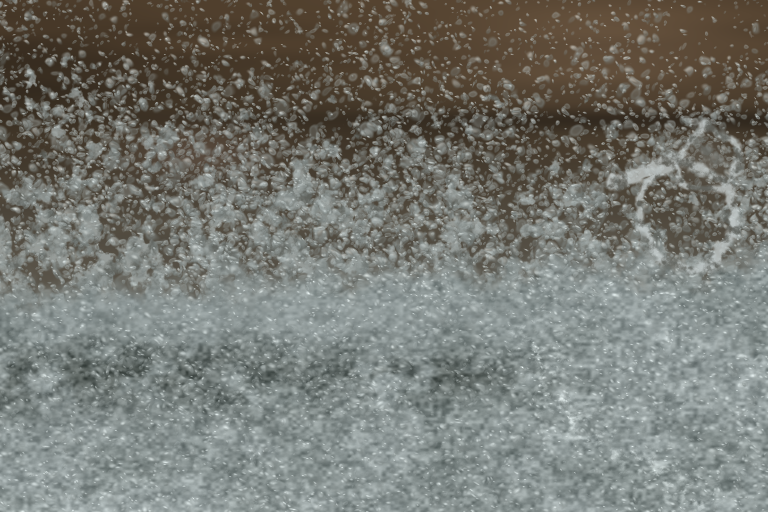
Give the GLSL for this texture, as a Shadertoy shader.

```glsl
// Draws a spray of water droplets over pale churning water and a dark brown backdrop.

vec3 hash3(vec2 p) {
    vec3 q = fract(p.xyx * vec3(0.1031, 0.1030, 0.0973));
    q += dot(q, q.yxz + 33.33);
    return fract((q.xxy + q.yzz) * q.zyx);
}

float noise(vec2 p) {
    vec2 i = floor(p), f = fract(p);
    f = f * f * (3.0 - 2.0 * f);
    float low = mix(hash3(i).x, hash3(i + vec2(1, 0)).x, f.x);
    float high = mix(hash3(i + vec2(0, 1)).x, hash3(i + vec2(1, 1)).x, f.x);
    return mix(low, high, f.y);
}

float fbm(vec2 p) {
    float sum = 0.0, amp = 0.53;
    for (int i = 0; i < 4; i++) {
        sum += amp * noise(p);
        p = mat2(0.8, 0.6, -0.6, 0.8) * p * 2.03 + 17.3;
        amp *= 0.5;
    }
    return sum;
}

// Soft elliptical spot: 1 at its centre, fading outward
float spot(vec2 p, vec2 centre, vec2 size) {
    vec2 q = (p - centre) / size;
    return exp(-dot(q, q));
}

float segment(vec2 p, vec2 a, vec2 b) {
    vec2 ab = b - a;
    return length(p - a - ab * clamp(dot(p - a, ab) / dot(ab, ab), 0.0, 1.0));
}

// Brown wall with blurred horizontal streaks
vec3 backdrop(vec2 p) {
    vec3 col = mix(vec3(0.25, 0.205, 0.15), vec3(0.31, 0.245, 0.175), smoothstep(0.76, 0.95, p.y));
    col = mix(col, vec3(0.41, 0.33, 0.25), 0.8 * spot(p, vec2(1.18, 0.9), vec2(0.3, 0.12)));
    col = mix(col, vec3(0.38, 0.31, 0.26), 0.6 * spot(p, vec2(0.38, 0.7), vec2(0.13, 0.05)));
    col *= 1.0 - 0.25 * spot(p, vec2(0.0, 0.86), vec2(0.35, 0.09));
    col *= 1.0 - 0.3 * spot(p, vec2(1.15, 0.765), vec2(0.75, 0.022));
    return col * (0.92 + 0.16 * noise(p * vec2(2.5, 34.0)));
}

// Pale water with a haze band and a dark trough on the left
vec3 water(vec2 p) {
    float churn = fbm(p * vec2(8.0, 14.0));
    float grain = fbm(p * vec2(42.0, 62.0)) + 0.8 * noise(p * vec2(120.0, 165.0)) - 0.9;
    vec3 col = mix(vec3(0.50, 0.54, 0.535), vec3(0.58, 0.62, 0.62), smoothstep(0.25, 0.75, churn));
    float trough = spot(p, vec2(0.2, 0.27), vec2(0.6, 0.075));
    trough = max(trough, spot(p, vec2(0.83, 0.265), vec2(0.24, 0.045)));
    float gaps = smoothstep(0.2, 0.6, fbm(p * vec2(24.0, 32.0) + 9.0));
    col = mix(col, vec3(0.29, 0.32, 0.305), 0.9 * trough * gaps);
    float haze = spot(p, vec2(0.5, 0.39), vec2(0.8, 0.045));
    col = mix(col, vec3(0.56, 0.60, 0.60), 0.6 * haze);
    col += 0.1 * spot(p, vec2(0.0, -0.01), vec2(0.35, 0.035));
    return col + grain * mix(0.26, 0.15, haze);
}

// Chance that a droplet exists at a place
float sprayDensity(vec2 p) {
    float d = mix(0.95, 0.27, smoothstep(0.6, 0.97, p.y));
    d *= 1.0 - 0.4 * spot(p, vec2(1.25, 0.86), vec2(0.35, 0.13));
    d *= 1.0 - 0.55 * spot(p, vec2(1.33, 0.6), vec2(0.12, 0.12));
    d *= mix(0.5, 1.0, smoothstep(0.36, 0.49, p.y));
    d += 0.25 * spot(p, vec2(0.35, 0.27), vec2(0.6, 0.08));
    return d * (0.35 + 1.2 * noise(p * 13.0 + 4.0));
}

// One scattered layer: x = cover, y = tone, z = glint
vec3 droplets(vec2 p, float scale, float seed, float pixel) {
    vec2 grid = p * scale, home = floor(grid);
    vec3 result = vec3(0.0, 0.5, 0.0);
    float soft = max(0.13, pixel * scale * 0.7);
    for (int j = -1; j <= 1; j++)
    for (int i = -1; i <= 1; i++) {
        vec2 cell = home + vec2(i, j);
        vec3 h = hash3(cell + seed), k = hash3(cell + seed + 71.7);
        vec2 centre = cell + h.xy;
        if (h.z > sprayDensity(centre / scale)) continue;
        float radius = mix(0.17, 0.44, k.x * k.x) * mix(1.0, 0.75, smoothstep(0.7, 0.95, p.y));
        vec2 q = grid - centre;
        q = vec2(q.x + q.y * (k.y - 0.5), q.y * mix(0.8, 1.2, k.z));
        float dist = length(q);
        float cover = 1.0 - smoothstep(radius - soft, radius + soft, dist);
        cover *= mix(0.65, 0.9, smoothstep(0.3, 0.85, dist / radius)) * mix(0.6, 1.0, k.y);
        float lit = q.y / radius;
        if (cover > result.x) result.xy = vec2(cover, 0.56 + 0.15 * lit + 0.6 * (k.z - 0.5));
        float spark = length((q - radius * vec2(-0.25, 0.3)) * vec2(0.8, 1.2));
        float glint = 1.0 - smoothstep(0.0, 0.12 + soft, spark);
        result.z = max(result.z, glint * smoothstep(0.4, 1.0, k.y));
    }
    return result;
}

// Irregular clumps of joined droplets, thicker toward the water
float froth(vec2 p) {
    float amount = 0.9 - 0.9 * smoothstep(0.47, 0.88, p.y);
    amount += 0.35 * spot(p, vec2(0.58, 0.6), vec2(0.09, 0.1));
    amount += 0.3 * spot(p, vec2(0.15, 0.78), vec2(0.2, 0.06));
    amount -= 0.4 * spot(p, vec2(1.33, 0.58), vec2(0.12, 0.1));
    float edge = mix(0.76, 0.44, clamp(amount, 0.0, 1.0));
    return smoothstep(edge - 0.03, edge + 0.1, fbm(p * vec2(34.0, 31.0)));
}

// Looping sheet thrown up on the right, with a trailing arm
float splashSheet(vec2 p) {
    vec2 warp = vec2(fbm(p * 19.0), fbm(p * 19.0 + 40.0)) - 0.5;
    vec2 q = p + 0.045 * warp;
    float d = abs(length((q - vec2(1.38, 0.685)) * vec2(1.0, 1.1)) - 0.06) - 0.006;
    d = min(d, abs(length((q - vec2(1.345, 0.575)) * vec2(1.0, 0.85)) - 0.088) - 0.007);
    d = min(d, segment(q, vec2(1.20, 0.64), vec2(1.32, 0.69)) - 0.017);
    return min(d, length(p - vec2(1.378, 0.755)) - 0.013);
}

void mainImage(out vec4 fragColor, in vec2 fragCoord) {
    float pixel = 1.0 / iResolution.y;
    vec2 p = fragCoord * pixel;

    // Backdrop, thin mist, clumps of spray and water
    float waterline = mix(0.44, 0.485, smoothstep(0.3, 1.2, p.x)) + 0.12 * (fbm(p * 16.0) - 0.5);
    float wet = 1.0 - smoothstep(waterline - 0.05, waterline + 0.05, p.y);
    float tone = fbm(p * 60.0 + 3.0);
    vec3 foam = mix(vec3(0.41, 0.44, 0.43), vec3(0.70, 0.74, 0.74), smoothstep(0.25, 0.72, tone));
    float mist = 0.32 * (1.0 - smoothstep(0.45, 0.8, p.y));
    vec3 col = mix(backdrop(p), vec3(0.52, 0.55, 0.54), mist);
    col = mix(col, foam, 0.7 * froth(p));
    col = mix(col, water(p), wet);

    // Droplets, from coarse and soft to fine
    vec2 bent = p + 0.008 * vec2(noise(p * 60.0) - 0.5, noise(p * 60.0 + 31.0) - 0.5);
    for (int n = 0; n < 5; n++) {
        float layer = float(n);
        vec3 drop = droplets(bent, 32.0 * pow(1.3, layer), layer * 53.0, pixel);
        vec3 tint = mix(vec3(0.39, 0.42, 0.41), vec3(0.75, 0.79, 0.79), clamp(drop.y, 0.0, 1.0));
        col = mix(col, tint, drop.x * mix(0.7, 0.42, wet));
        col += drop.z * mix(0.2, 0.22, wet);
    }

    // Splash sheet: clear film inside, bright lumpy edges
    float sheet = splashSheet(p);
    float film = 1.0 - smoothstep(-0.004, 0.004 + pixel, sheet);
    vec3 glassy = mix(vec3(0.40, 0.41, 0.39), vec3(0.77, 0.80, 0.80), smoothstep(0.28, 0.62, tone));
    col = mix(col, vec3(0.45, 0.44, 0.41), 0.45 * spot(p, vec2(1.38, 0.685), vec2(0.06, 0.05)));
    col = mix(col, glassy, 0.8 * film);

    // Sparkling crest running down to the right
    float crest = min(segment(p, vec2(1.03, 0.36), vec2(1.10, 0.19)), segment(p, vec2(1.10, 0.19), vec2(1.37, 0.02)));
    col += 0.25 * exp(-crest * 38.0) * smoothstep(0.45, 0.75, fbm(p * vec2(60.0, 75.0)));

    fragColor = vec4(clamp(col, 0.0, 1.0), 1.0);
}
```
